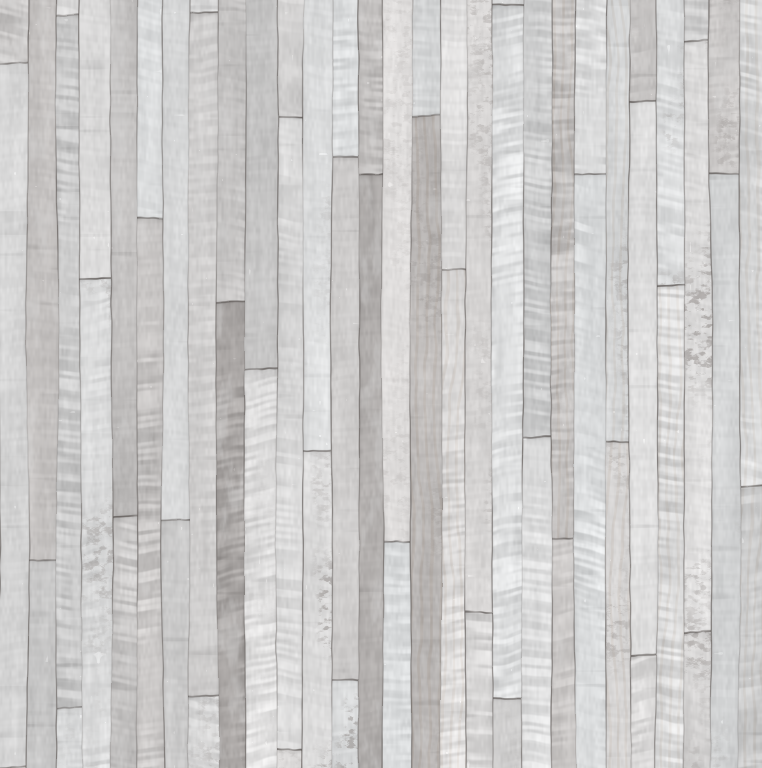
This texture is drawn by a WebGL 1 fragment shader. Its source:

```glsl
precision highp float;
// Whitewashed timber strips: 28 narrow upright columns of staggered planks.
// Each plank gets a hashed tone, layered noise for fibres, saw marks and
// worn paint, then dark wobbling seams and end joints on top.
uniform vec2 u_resolution;

float hash(vec2 p) {
  vec3 q = fract(p.xyx * vec3(0.1031, 0.1030, 0.0973));
  q += dot(q, q.yzx + 33.33);
  return fract((q.x + q.y) * q.z);
}

float noise(vec2 p) {
  vec2 i = floor(p), f = fract(p);
  f = f * f * (3.0 - 2.0 * f);
  return mix(mix(hash(i), hash(i + vec2(1.0, 0.0)), f.x),
             mix(hash(i + vec2(0.0, 1.0)), hash(i + 1.0), f.x), f.y);
}

float fbm(vec2 p) {
  float sum = 0.0, amp = 0.53;
  for (int k = 0; k < 4; k++) {
    sum += amp * noise(p);
    p = p * 2.03 + 17.3;
    amp *= 0.5;
  }
  return sum;
}

// Horizontal place of the seam left of a column, in column widths
float seamAt(float column, float y) {
  float bend = noise(vec2(column * 7.3, y * 3.5)) - 0.5;
  float chips = noise(vec2(column * 3.7, y * 38.0)) - 0.5;
  return column + 0.2 * (hash(vec2(column, 5.0)) - 0.5) + 0.2 * bend + 0.04 * chips;
}

// Pale wood tone: mostly light greys, few dark taupes
vec3 plankTone(vec2 id) {
  float age = hash(id + 3.7);
  float warmth = mix(hash(id + 41.2) - 0.5, 0.9, age * age * age);
  float level = 0.874 - 0.085 * age - 0.15 * pow(age, 5.0);
  return level + warmth * vec3(0.015, -0.003, -0.012);
}

void main() {
  vec2 uv = gl_FragCoord.xy / u_resolution.y;
  float px = 1.0 / u_resolution.y;

  // Column between two wobbling seams
  float x = uv.x * 28.0;
  float column = floor(x);
  if (x < seamAt(column, uv.y)) column -= 1.0;
  else if (x > seamAt(column + 1.0, uv.y)) column += 1.0;
  float left = x - seamAt(column, uv.y);
  float right = seamAt(column + 1.0, uv.y) - x;

  // Plank within the column, with slightly tilted ends
  float len = mix(0.65, 0.95, hash(vec2(column, 11.0)));
  float tilt = (hash(vec2(column, 23.0)) - 0.5) * 0.005 * left;
  float along = (uv.y + tilt + 0.0015 * noise(uv * 120.0)) / len
              + fract(column * 0.382 + 0.3 * hash(vec2(column, 31.0)));
  vec2 id = vec2(column, floor(along));
  float above = fract(along) * len;
  float below = len - above;

  // Private noise space for every plank
  vec2 p = uv + vec2(hash(id + 7.1), hash(id + 13.9)) * 9.0;
  float age = hash(id + 3.7);
  vec3 color = plankTone(id);

  // Broad stains and fine lengthwise fibres
  color += 0.10 * (fbm(p * vec2(24.0, 5.0)) - 0.5);
  color += 0.055 * (fbm(p * vec2(130.0, 9.0)) - 0.5);
  color += 0.045 * (noise(p * vec2(330.0, 110.0)) - 0.5);

  // Saw marks: uneven cross ripples, strong on some planks only
  float sawn = smoothstep(0.25, 0.9, hash(id + 57.0))
             * smoothstep(0.3, 0.6, fbm(p * vec2(20.0, 6.0)));
  float slope = (hash(id + 63.0) - 0.5) * 0.5;
  float bow = 0.004 * noise(p * vec2(40.0, 12.0));
  float ripple = noise(vec2(p.x * 22.0, (p.y + slope * p.x + bow) * 210.0));
  color -= (0.02 + 0.10 * sawn) * (smoothstep(0.1, 0.9, ripple) - 0.5);
  float cut = noise(vec2(p.x * 9.0, p.y * 110.0));
  color -= 0.06 * smoothstep(0.8, 0.97, cut) * noise(p * 60.0);

  // Long wavy figure on a few planks
  float figured = step(0.85, hash(id + 71.0));
  float rings = sin(left * 20.0 + 16.0 * fbm(p * vec2(9.0, 5.0)));
  color -= figured * 0.035 * smoothstep(0.2, 1.0, rings) * vec3(0.7, 1.0, 1.3);

  // Paint scraped off in fine ragged streaks, on few planks
  float scraped = smoothstep(0.55, 1.0, hash(id + 83.0))
                * smoothstep(0.42, 0.72, fbm(p * vec2(18.0, 7.0)) + 0.12 * (left - 0.5));
  float flecks = fbm(p * vec2(120.0, 190.0));
  float worn = scraped * smoothstep(0.46, 0.72, flecks);
  color = mix(color, vec3(0.60, 0.58, 0.57), 0.65 * worn);

  // Dry-brushed white over the darker wood, and small pale nicks
  float brushed = smoothstep(0.5, 0.75, fbm(p * vec2(60.0, 22.0)));
  color = mix(color, vec3(0.86), brushed * 0.32 * age);
  color += 0.06 * smoothstep(0.97, 0.99, noise(p * vec2(110.0, 90.0)));

  // Seams: faint shade, heavier on one side, and a thin broken dark line
  float edge = min(left, right) / 28.0;
  float depth = smoothstep(0.15, 0.8, noise(vec2(floor(x + 0.5) * 5.1, uv.y * 7.0)));
  depth = 0.2 + 0.8 * depth * (0.6 + 0.4 * noise(vec2(column, uv.y * 60.0)));
  color -= 0.06 * depth * exp(-left / 0.07) + 0.03 * exp(-right / 0.04);
  float seam = 1.0 - smoothstep(0.0, 0.0004 + px, edge);
  color = mix(color, vec3(0.44, 0.42, 0.41), 0.85 * depth * seam);

  // End joints: uneven line with a shadow cast on the lower plank
  float weight = 0.4 + 0.6 * noise(vec2(x * 3.0, column * 4.3));
  color -= weight * (0.14 * exp(-below / 0.003) + 0.04 * exp(-above / 0.0015));
  float joint = 1.0 - smoothstep(0.0002, 0.0008 + px, min(above, below));
  color = mix(color, vec3(0.40, 0.38, 0.37), 0.9 * weight * joint);

  gl_FragColor = vec4(clamp(color, 0.0, 1.0), 1.0);
}
```
